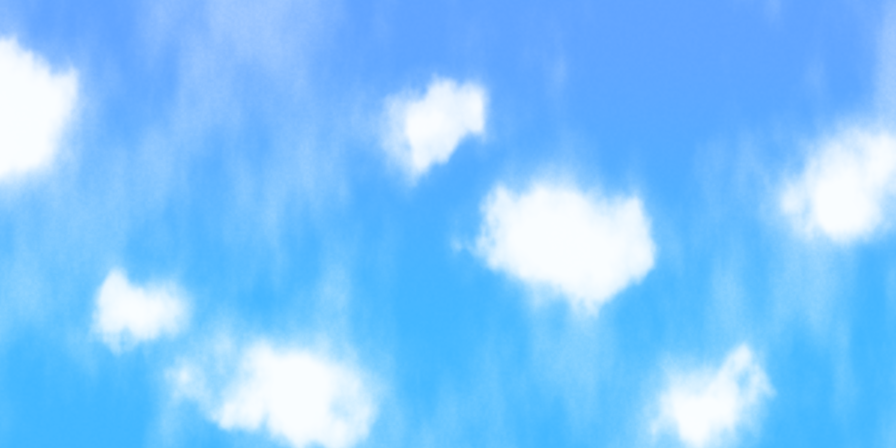
Give the GLSL for this texture, as a Shadertoy shader.

```glsl
// Soft watercolour sky: puffy white clouds, faint pale veils and paper grain.

const vec3 SKY_LOW = vec3(0.19, 0.69, 1.0);
const vec3 SKY_HIGH = vec3(0.32, 0.61, 1.0);
const vec3 CLOUD_WHITE = vec3(0.985, 0.995, 1.0);
const int CLOUD_COUNT = 7;

float hash(vec2 p) {
    vec3 q = fract(vec3(p.xyx) * 0.1031);
    q += dot(q, q.yzx + 33.33);
    return fract((q.x + q.y) * q.z);
}

float valueNoise(vec2 p) {
    vec2 cell = floor(p);
    vec2 f = fract(p);
    f = f * f * (3.0 - 2.0 * f);
    float low = mix(hash(cell), hash(cell + vec2(1.0, 0.0)), f.x);
    float high = mix(hash(cell + vec2(0.0, 1.0)), hash(cell + 1.0), f.x);
    return mix(low, high, f.y);
}

// Layered noise in the range 0 to 1, with a mean near one half.
float fbm(vec2 p, int octaves) {
    float sum = 0.0, total = 0.0, weight = 0.5;
    for (int i = 0; i < octaves; i++) {
        sum += weight * valueNoise(p);
        total += weight;
        weight *= 0.5;
        p = mat2(1.6, 0.4, -0.4, 1.6) * p * 1.2 + 17.3;
    }
    return sum / total;
}

// Approximate depth inside the nearest cloud, in canvas heights.
float cloudDepth(vec2 p, float aspect) {
    float depth = -1.0;
    for (int i = 0; i < CLOUD_COUNT; i++) {
        float k = float(i);
        vec2 center = vec2((0.01 + 0.156 * k) * aspect, 0.42 + 0.34 * cos(1.92 * k));
        float size = i % 2 == 0 ? 0.22 - 0.006 * k : 0.10 + 0.012 * k;
        vec2 q = (p - center) / (size * vec2(1.0, 0.72));
        depth = max(depth, (1.0 - length(q)) * size);
    }
    return depth;
}

// Thin vertical washes that drift over the sky, fainter near the horizon.
float veilAmount(vec2 p) {
    float broad = fbm(p * vec2(4.0, 2.4) + 41.0, 4);
    float fine = fbm(p * vec2(16.0, 6.0) + 8.0, 4);
    float wash = smoothstep(0.38, 0.78, mix(broad, fine, 0.28));
    return 0.10 + 0.36 * wash;
}

void mainImage(out vec4 fragColor, in vec2 fragCoord) {
    vec2 p = fragCoord / iResolution.y;
    float aspect = iResolution.x / iResolution.y;
    vec3 sky = mix(SKY_LOW, SKY_HIGH, smoothstep(0.2, 1.0, p.y));

    // Billowing outline, stretched a little along the vertical brush strokes.
    vec2 warp = vec2(fbm(p * 5.0 + 3.0, 3), fbm(p * 5.0 + 29.0, 3)) - 0.5;
    float depth = cloudDepth(p + 0.10 * warp, aspect);
    depth += 0.20 * (fbm(p * vec2(12.0, 8.0) + 5.0, 4) - 0.5);

    // Core with edges that are crisp in places and blurred in others.
    float softness = mix(0.04, 0.15, smoothstep(0.25, 0.7, valueNoise(p * 6.0 + 61.0)));
    float core = smoothstep(-0.025, softness, depth);
    core *= mix(0.72, 0.98, smoothstep(0.0, 0.11, depth));
    float halo = 0.22 * smoothstep(-0.10, 0.05, depth);

    // Fine paper grain, strongest where the paint is half transparent.
    float cover = 1.0 - (1.0 - veilAmount(p)) * (1.0 - halo) * (1.0 - core);
    float grain = fbm(p * 150.0, 2) - 0.5;
    cover += 0.30 * grain * cover * (1.0 - cover);

    fragColor = vec4(mix(sky, CLOUD_WHITE, clamp(cover, 0.0, 1.0)), 1.0);
}
```
